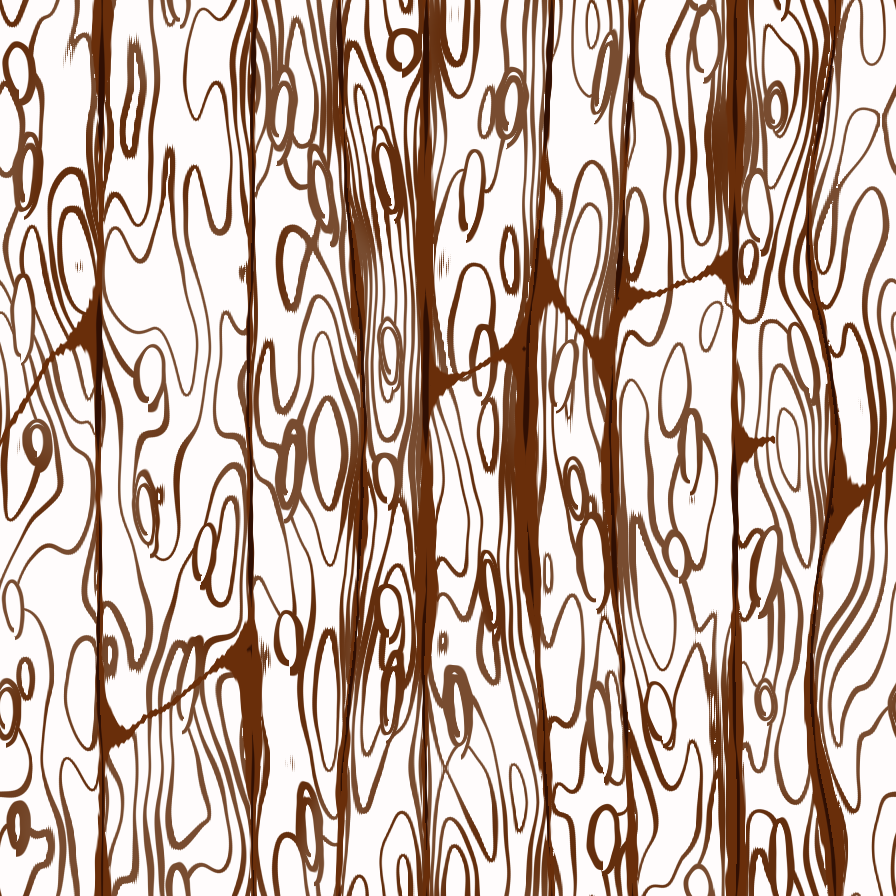
This texture is drawn by a WebGL 2 fragment shader. Its source:

```glsl
#version 300 es
precision highp float;

uniform vec2 u_resolution;
out vec4 fragColor;

const float TAU = 6.2831853;

// Seams between planks: position, sway, waves along the height
const vec3 SEAMS[8] = vec3[8](
  vec3(0.112, 0.002, 1.0), vec3(0.281, 0.002, 1.0), vec3(0.392, -0.014, 1.0), vec3(0.475, 0.001, 2.0),
  vec3(0.601, 0.014, 1.0), vec3(0.694, 0.012, 1.0), vec3(0.821, 0.001, 1.0), vec3(0.918, 0.015, 2.0));

// Cracks across planks: height at left, height at right, reach
const vec3 CRACKS[8] = vec3[8](
  vec3(0.18, 0.27, 1.0), vec3(0.0, 0.0, -1.0), vec3(0.0, 0.0, -1.0), vec3(0.57, 0.61, 1.0),
  vec3(0.69, 0.59, 1.0), vec3(0.66, 0.70, 1.0), vec3(0.50, 0.51, 0.4), vec3(0.43, 0.64, 1.0));

float hash(vec2 p) {
  return fract(sin(dot(p, vec2(127.1, 311.7))) * 43758.545);
}

float slope(vec2 cell, vec2 offset, float period, float seed) {
  float angle = TAU * hash(vec2(cell.x + seed * 37.0, mod(cell.y, period)));
  return dot(vec2(cos(angle), sin(angle)), offset);
}

// Gradient noise that repeats vertically
float noise(vec2 p, float period, float seed) {
  vec2 c = floor(p), f = p - c;
  vec2 w = f * f * f * (f * (f * 6.0 - 15.0) + 10.0);
  vec2 e = vec2(1.0, 0.0);
  return mix(
    mix(slope(c, f, period, seed), slope(c + e, f - e, period, seed), w.x),
    mix(slope(c + e.yx, f - e.yx, period, seed), slope(c + 1.0, f - 1.0, period, seed), w.x), w.y);
}

float seamX(int i, float y) {
  vec3 s = SEAMS[i];
  return s.x + s.y * cos(TAU * s.z * y) + 0.002 * noise(vec2(0.5, y * 14.0), 14.0, float(i) + 20.0);
}

float seamWidth(int i, float y) {
  float swell = noise(vec2(0.4, y * 5.0), 5.0, float(i) + 40.0);
  return 0.0032 + 0.022 * max(swell - 0.06, 0.0);
}

float smoothMin(float a, float b, float k) {
  float h = max(k - abs(a - b), 0.0) / k;
  return min(a, b) - h * h * k * 0.25;
}

float ink(float d) {
  float edge = 0.8 / u_resolution.y;
  return 1.0 - smoothstep(-edge, edge, d);
}

// Spiral loops stacked along a plank; x: stroke distance, y: outline distance
vec2 knots(float x, float y, float width, float plank) {
  vec2 nearest = vec2(1.0);
  for (int i = 0; i < 7; i++) {
    vec2 key = vec2(float(i) + 3.0, plank + 11.0);
    if (hash(key) > 0.85) continue;
    vec2 q = vec2(x - width * mix(0.25, 0.75, hash(key + 5.3)),
                  fract(y - (float(i) + 0.7 * hash(key + 9.1)) / 7.0 + 0.5) - 0.5);
    q.x += q.y * 0.3 * (hash(key + 2.7) - 0.5);
    vec2 r = vec2(mix(0.010, 0.018, hash(key + 4.1)), mix(0.024, 0.058, hash(key + 7.9)));
    float turn = atan(q.x / r.x, q.y / r.y) / TAU + 0.5;
    float k = length(q / r) + 0.15 * noise(q * 45.0 + 8.0, 50.0, plank);
    float scale = k / max(length(q / (r * r)), 1.0);
    float outline = (k - 0.75 - 0.25 * turn) * scale;
    float stroke = abs(outline);
    if (hash(key + 6.6) > 0.55) stroke = min(stroke, abs(k - 0.5 - 0.25 * turn) * scale);
    nearest = min(nearest, vec2(stroke, outline));
  }
  return nearest;
}

void main() {
  vec2 p = gl_FragCoord.xy / u_resolution;

  // Find the plank and its two seams
  int id = 7;
  float left = seamX(7, p.y) - 1.0, right = seamX(0, p.y) + 1.0;
  for (int i = 0; i < 8; i++) {
    float s = seamX(i, p.y);
    if (p.x < s) { right = s; break; }
    left = s;
    id = i;
    right = i < 7 ? seamX(i + 1, p.y) : seamX(0, p.y) + 1.0;
  }
  float plank = float(id), width = right - left;
  float x = p.x - left, across = x / width;
  float leftSeam = x - seamWidth(id, p.y);
  float rightSeam = right - p.x - seamWidth((id + 1) % 8, p.y);
  float seam = min(leftSeam, rightSeam);

  // Long grain loops as contours that bend along the seams
  float bend = 0.006 * noise(vec2(x * 20.0, p.y * 16.0), 16.0, plank + 60.0);
  float field = noise(vec2((x + bend) * 17.0, p.y * 5.0), 5.0, plank + 1.0)
              + 0.35 * exp(-max(seam, 0.0) / 0.014);
  float level = field / 0.23 + hash(vec2(plank, 2.0));
  float steep = length(vec2(dFdx(level), dFdy(level)) * u_resolution);
  float grain = abs(fract(level) - 0.5) / max(steep, 0.01);
  float pressure = noise(vec2(x * 14.0, p.y * 9.0), 9.0, plank + 80.0);
  float pen = mix(0.0014, 0.0042, smoothstep(-0.35, 0.45, pressure));
  vec2 knot = knots(x, p.y, width, plank);
  float lines = max(ink(grain - pen) * (1.0 - ink(0.002 - knot.y) * 0.0) * ink(0.001 - knot.y),
                    ink(knot.x - pen - 0.0006));

  // Cracks flare where they join the seams
  vec3 crack = CRACKS[id];
  float crackY = mix(crack.x, crack.y, smoothstep(0.0, 1.0, across))
               + 0.018 * noise(vec2(x * 28.0, 0.5), 9.0, plank + 100.0);
  float tilt = (crack.y - crack.x) * 1.3 / width;
  float split = abs(p.y - crackY) / sqrt(1.0 + tilt * tilt) - 0.0028;
  split = max(split, (across - crack.z) * width);
  float bristle = 0.003 * noise(vec2(x * 240.0, p.y * 30.0), 30.0, plank + 120.0);
  float gap = smoothMin(seam, split, 0.045) + bristle;

  // Dark cores run through parts of the seams
  float core = min(x, right - p.x) - 0.0035
             + 0.009 * smoothstep(-0.2, 0.35, noise(vec2(plank, p.y * 6.0), 6.0, 7.0));
  core = min(core, gap + 0.014);

  vec3 color = vec3(1.0, 0.99, 0.99);
  vec3 stroke = mix(vec3(0.47, 0.30, 0.19), vec3(0.39, 0.18, 0.05),
                    smoothstep(-0.1, 0.2, noise(vec2(x * 9.0, p.y * 4.0), 4.0, plank + 140.0)));
  color = mix(color, stroke, lines);
  color = mix(color, vec3(0.41, 0.18, 0.04), ink(gap));
  color = mix(color, vec3(0.19, 0.06, 0.01), ink(core) * ink(gap));
  fragColor = vec4(color, 1.0);
}
```
